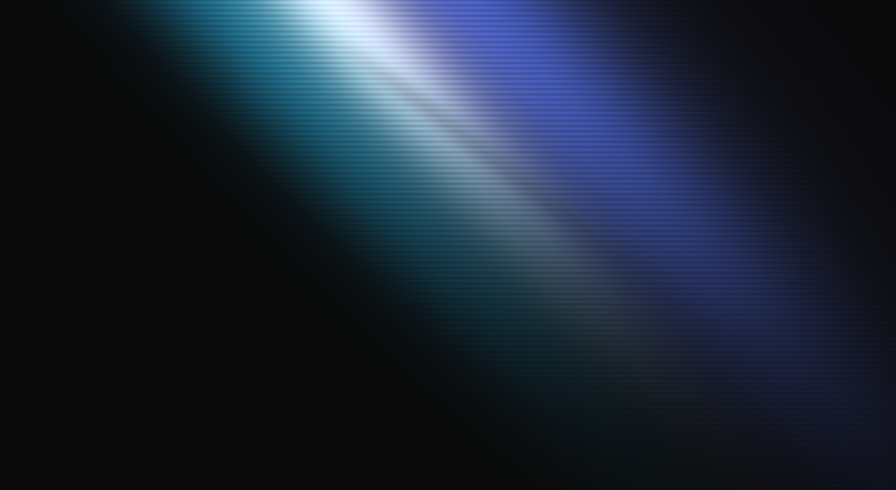
Give the GLSL for this background, as a WebGL 1 fragment shader.

```glsl
precision highp float;
// A diagonal shaft of light falling from the top edge into near-black.
// Each colour is a soft band across a sheared axis that fades with depth;
// fine horizontal scanlines modulate the sum.

uniform vec2 u_resolution;

// Soft band around a centre, fading out over the given reach.
float band(float across, float depth, float centre, float width, float reach) {
  float a = (across - centre) / width;
  float d = depth / reach;
  return exp(-a * a - d * d);
}

void main() {
  // Units of canvas height, corrected so the layout spans any aspect.
  vec2 uv = gl_FragCoord.xy / u_resolution;
  float depth = 1.0 - uv.y;
  float across = uv.x * 1.8286 - 0.85 * depth;

  // Wide ambient haze and the coloured flanks.
  vec3 light = vec3(0.05, 0.06, 0.11) * band(across, depth, 1.05, 0.38, 0.70);
  light += vec3(0.06, 0.36, 0.47) * band(across, depth, 0.46, 0.17, 0.60);
  light += vec3(0.18, 0.26, 0.58) * band(across, depth, 0.95, 0.22, 0.65);

  // Cool core that reaches deep, warmed to white near the top.
  light += vec3(0.45, 0.58, 0.64) * band(across, depth, 0.67, 0.13, 0.50);
  light += vec3(0.30, 0.17, 0.08) * band(across, depth, 0.69, 0.16, 0.30);

  // Faint valley that splits the core as it descends.
  float valley = band(across - 0.4 * depth, depth, 0.595, 0.035, 0.45);
  light *= 1.0 - 0.20 * valley * smoothstep(0.06, 0.22, depth);

  // Thin bright scanlines, weaker where the light is strongest.
  float stripe = -cos(6.28319 * 93.3333 * depth);
  float strength = mix(0.10, 0.03, smoothstep(0.3, 0.9, light.r));
  light *= 1.0 + strength * stripe;

  vec3 nearBlack = vec3(0.036, 0.036, 0.038);
  gl_FragColor = vec4(min(nearBlack + light, 1.0), 1.0);
}
```
